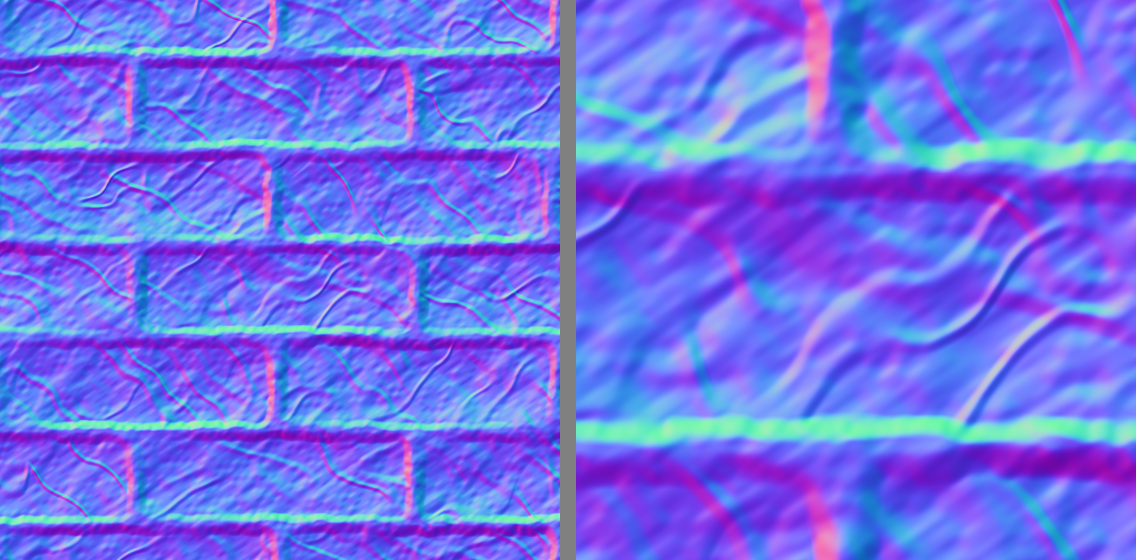
Left: the whole. Right: its middle third, enlarged.
Write a Shadertoy shader that draws this texture map.

```glsl
// Tangent-space normal map of a rough brick wall in running bond, two bricks by six rows.

float hash(vec2 p) {
    vec3 q = fract(vec3(p.xyx) * 0.1031);
    q += dot(q, q.yzx + 33.33);
    return fract((q.x + q.y) * q.z);
}

float noise(vec2 p) {
    vec2 i = floor(p), f = fract(p);
    f = f * f * f * (f * (f * 6.0 - 15.0) + 10.0);
    return mix(mix(hash(i), hash(i + vec2(1, 0)), f.x),
               mix(hash(i + vec2(0, 1)), hash(i + vec2(1, 1)), f.x), f.y);
}

vec2 rotate(vec2 p, float a) {
    float c = cos(a), s = sin(a);
    return vec2(c * p.x - s * p.y, s * p.x + c * p.y);
}

float roundedBox(vec2 p, vec2 halfSize, float radius) {
    vec2 q = abs(p) - halfSize + radius;
    return length(max(q, 0.0)) + min(max(q.x, q.y), 0.0) - radius;
}

// Sharp folds running along one direction
float creases(vec2 p, float angle) {
    vec2 q = rotate(p, angle) * vec2(1.1, 4.0);
    float fold = abs(2.0 * noise(q + 0.8 * noise(p * 3.0)) - 1.0);
    return smoothstep(0.0, 0.45, fold);
}

// Wall height, in units of one brick row
float wallHeight(vec2 p) {
    // Uneven joints and staggered rows
    vec2 w = p + 0.05 * (vec2(noise(p * 1.3 + 40.0), noise(p * 1.1 + 70.0)) - 0.5);
    w.y -= 0.395;
    float row = mod(floor(w.y), 6.0);
    float x = w.x + 0.05 + 1.5 * mod(row + 1.0, 2.0) + 0.08 * (hash(vec2(row, 9.0)) - 0.5);
    vec2 id = vec2(mod(floor(x / 3.0), 2.0), row);
    vec2 q = vec2(mod(x, 3.0) - 1.5, fract(w.y) - 0.5);

    // Chipped outline, with softer bevels on the top and left
    float d = roundedBox(q, vec2(1.5, 0.5), 0.17);
    d += 0.035 * (noise(p * 7.0 + 15.0) - 0.5) + 0.02 * (noise(p * 17.0) - 0.5);
    float bevel = 0.09 + 0.045 * max(smoothstep(0.1, 0.45, q.y), smoothstep(-1.2, -1.4, q.x));
    float inside = 1.0 - smoothstep(-bevel - 0.005, -0.005, d);

    // Pillowed face with its own tilt and folds
    vec2 tilt = vec2(hash(id + 3.0), hash(id + 23.0)) - 0.5;
    float face = -0.42 * q.y * q.y - 0.02 * pow(q.x, 4.0) + dot(tilt, q * vec2(0.05, 0.14));
    float turn = hash(id + 51.0);
    face += 0.030 * (creases(p + 7.0 * turn, 0.45 + 0.5 * turn) - 0.7);
    face += 0.024 * (creases(p + 31.0, -0.5 - 0.5 * turn) - 0.7);
    face += 0.07 * (noise(p * 2.6 + 11.0) - 0.5);

    // Fine grain, slightly stretched along a diagonal
    vec2 g = rotate(p, -0.6);
    float grain = 0.034 * noise(g * vec2(5.0, 9.0)) + 0.017 * noise(g * vec2(12.0, 19.0) + 5.0);
    return mix(-0.185, face, inside) + grain;
}

void mainImage(out vec4 fragColor, in vec2 fragCoord) {
    vec2 p = fragCoord / iResolution.xy * 6.0;

    // Central differences give the slope
    vec2 e = vec2(0.014, 0.0);
    vec2 slope = vec2(wallHeight(p + e.xy) - wallHeight(p - e.xy),
                      wallHeight(p + e.yx) - wallHeight(p - e.yx)) / (2.0 * e.x);

    // Green points down; a constant lean shifts the flat colour
    vec3 normal = normalize(vec3(-slope.x - 0.15, slope.y - 0.16, 1.0));
    fragColor = vec4(0.5 + 0.5 * normal, 1.0);
}
```
